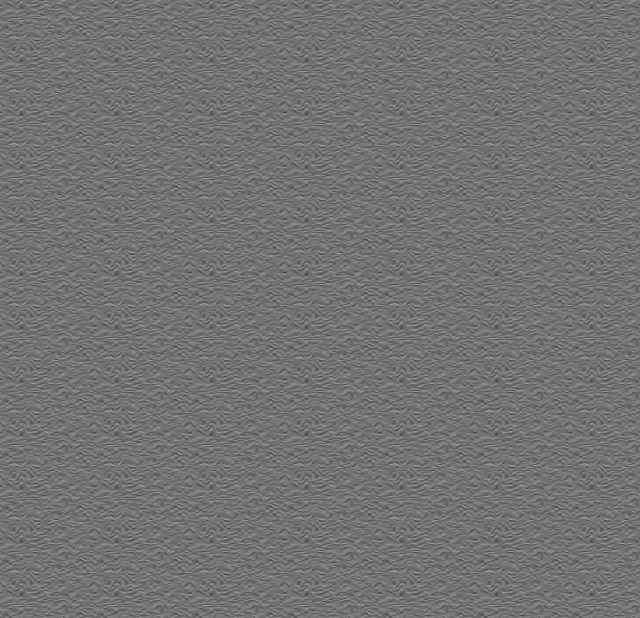
Write a Shadertoy shader that draws this texture.

```glsl
const vec2 TILE_SIZE = vec2(0.1538, 0.0864);  // repeat, in canvas heights
const vec2 GRAIN_CELLS = vec2(27.0, 34.0);    // fine grains per tile
const vec2 WARP_CELLS = vec2(13.0, 10.0);     // waves per tile
const float WARP_AMOUNT = 3.0;                // in grain cells
const float RELIEF_STEP = 1.0;                // emboss offset, in grain cells
const float RELIEF_GAIN = 0.185;
const vec3 BASE_GREY = vec3(0.449);

float hash(vec2 cell, uint seed) {
    uvec2 q = uvec2(cell) * uvec2(1597u, 3812u) + uvec2(seed * 747u, seed * 911u);
    uint n = q.x * 73856u ^ q.y * 19349u;
    n = (n ^ (n >> 15)) * 2246822519u;
    n = (n ^ (n >> 13)) * 3266489917u;
    n ^= n >> 16;
    return float(n >> 8) / 16777216.0;
}

// Value noise that wraps after the given number of cells
float tiledNoise(vec2 p, vec2 period, uint seed) {
    vec2 cell = floor(p);
    vec2 f = p - cell;
    f = f * f * (3.0 - 2.0 * f);
    vec2 lo = mod(cell, period);
    vec2 hi = mod(cell + 1.0, period);
    float bottom = mix(hash(lo, seed), hash(vec2(hi.x, lo.y), seed), f.x);
    float top = mix(hash(vec2(lo.x, hi.y), seed), hash(hi, seed), f.x);
    return mix(bottom, top, f.y);
}

void mainImage(out vec4 fragColor, in vec2 fragCoord) {
    vec2 tilePos = fragCoord / iResolution.y / TILE_SIZE;

    // Wavy displacement breaks the grain rows into short slanted ridges
    vec2 grainPos = tilePos * GRAIN_CELLS;
    float wave = tiledNoise(tilePos * WARP_CELLS, WARP_CELLS, 1u);
    grainPos.y += WARP_AMOUNT * (wave - 0.5);

    // Relief lit along the vertical axis
    vec2 offset = vec2(0.0, 0.5 * RELIEF_STEP);
    float above = tiledNoise(grainPos + offset, GRAIN_CELLS, 2u);
    float below = tiledNoise(grainPos - offset, GRAIN_CELLS, 2u);
    float relief = below - above;

    fragColor = vec4(BASE_GREY + RELIEF_GAIN * relief, 1.0);
}
```
